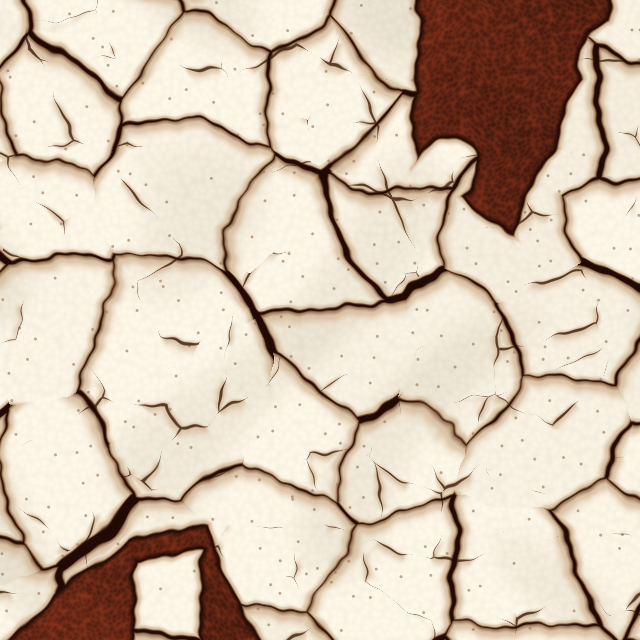
A three.js fragment shader for this texture:

```glsl
// Cracked cream paint flaking off rusty metal.
// Warped Voronoi borders give the plates, a finer masked set the hairline cracks,
// and two half-plane shapes bare the rust. Cellular noise adds specks and grain.
varying vec2 vUv;

vec2 hash2(vec2 c) {
  return fract(sin(vec2(dot(c, vec2(127.1, 311.7)), dot(c, vec2(269.5, 183.3)))) * 43758.5);
}

// Layered sines that make straight borders ragged
vec2 warp(vec2 p, float seed) {
  float freq = 9.0, amp = 0.019;
  for (int i = 0; i < 6; i++) {
    p += amp * sin(p.yx * freq + seed + vec2(0.0, 1.7));
    freq *= 1.9;
    amp *= 0.54;
    seed += 2.3;
  }
  return p;
}

// Cellular noise: distance to the nearest site, and its random value
vec2 cellular(vec2 p) {
  vec2 cell = floor(p), f = p - cell, result = vec2(8.0, 0.0);
  for (int j = -1; j <= 1; j++)
  for (int i = -1; i <= 1; i++) {
    vec2 o = vec2(i, j), h = hash2(cell + o);
    float d = length(o + h - f);
    if (d < result.x) result = vec2(d, fract(h.x * 17.0 + h.y * 5.0));
  }
  return result;
}

// Voronoi cracks: x = distance to the crack lip, y = shade beside it, z = plate tone
vec3 cracks(vec2 p, float scale, float hair, float gape, float closed) {
  vec2 g = p * scale, cell = floor(g), f = g - cell, site, home;
  float best = 8.0;
  for (int j = -1; j <= 1; j++)
  for (int i = -1; i <= 1; i++) {
    vec2 o = vec2(i, j), r = o + 0.05 + 0.9 * hash2(cell + o) - f;
    if (dot(r, r) < best) { best = dot(r, r); site = r; home = o; }
  }
  float gap = 1.0, shade = 0.0;
  for (int j = -2; j <= 2; j++)
  for (int i = -2; i <= 2; i++) {
    vec2 o = home + vec2(i, j), r = o + 0.05 + 0.9 * hash2(cell + o) - f;
    vec2 span = r - site;
    if (dot(span, span) > 0.0001) {
      vec2 n = normalize(span);
      // Both plates share this value, so each border has one width
      float pair = hash2(2.0 * cell + home + o + 0.5).x;
      float halfWidth = hair + gape * pow(pair, 4.0) - 0.06 * step(pair, closed);
      float d = dot(0.5 * (r + site), n) / scale - halfWidth;
      gap = min(gap, d);
      // Shadow reaches further below a crack than above it
      shade = max(shade, exp(-max(d, 0.0) / mix(0.004, 0.013, 0.5 + 0.5 * n.y)));
    }
  }
  return vec3(gap, shade, hash2(cell + home + 7.0).y);
}

// Signed distance to the bare metal, negative inside
float bareMetal(vec2 p) {
  float upper = max(0.655 - p.x, dot(p, vec2(0.943, -0.331)) - 0.574);
  upper = max(upper, 0.988 - dot(p, vec2(0.577, 0.817)));
  upper = max(upper, 0.058 - length(p - vec2(0.70, 0.72)));
  upper = max(upper, 0.075 - length(p - vec2(0.98, 0.89)));
  float lower = max(dot(p, vec2(-0.636, 0.772)) + 0.013, p.y - 0.15);
  lower = max(lower, dot(p, vec2(0.848, 0.53)) - 0.356);
  vec2 flake = abs(p - vec2(0.275, 0.035)) - vec2(0.05, 0.075);
  lower = max(lower, -max(flake.x, flake.y));
  return min(upper, lower);
}

void main() {
  vec2 p = vUv;
  vec2 q = warp(p, 1.0);
  float clouds = sin(p.x * 11.0 + 2.0 * sin(p.y * 7.0)) * sin(p.y * 9.0 + 2.0 * sin(p.x * 6.0));
  float patches = sin(p.x * 31.0 + 2.0 * sin(p.y * 17.0)) * sin(p.y * 27.0 + 2.0 * sin(p.x * 19.0));

  vec3 plate = cracks(q, 5.4, 0.0014 + 0.0008 * patches, 0.0075, 0.13);
  vec3 fine = cracks(warp(p, 5.0) + 3.0, 9.5, 0.0032 * patches - 0.0012, 0.0, 0.3);
  float hole = bareMetal(q);
  float gap = min(plate.x, hole);

  // Paint: cream plates, cloudy stains, brown fringes along the lips
  vec2 speck = cellular(p * 27.0);
  float mottle = cellular(p * 85.0).x - 0.5;
  vec3 paint = mix(vec3(0.985, 0.96, 0.9), vec3(0.88, 0.845, 0.77),
                   0.45 * smoothstep(0.1, 0.9, clouds) + 0.3 * smoothstep(0.6, 1.0, plate.z));
  paint -= 0.035 * mottle;
  float shade = max(plate.y, exp(-max(hole, 0.0) / 0.006));
  shade = max(shade, 0.55 * fine.y * smoothstep(0.1, 0.6, patches));
  paint = mix(paint, vec3(0.84, 0.74, 0.62), 0.85 * smoothstep(0.08, 0.5, shade));
  paint = mix(paint, vec3(0.55, 0.39, 0.27), 0.85 * smoothstep(0.5, 1.0, shade));
  float dotMask = smoothstep(0.09, 0.03, speck.x) * step(0.62, speck.y);
  paint = mix(paint, vec3(0.58, 0.47, 0.36), 0.65 * dotMask);
  paint = mix(paint, vec3(0.26, 0.14, 0.07), 0.85 * smoothstep(0.0016, -0.0008, fine.x));

  // Rust: grainy red brown, shadowed under the paint rim
  float grain = cellular(q * 130.0).x + 0.6 * cellular(p * 48.0).x - 0.8;
  vec3 rust = vec3(0.4, 0.15, 0.08) * (1.0 + 0.45 * grain + 0.12 * clouds);
  vec3 crack = mix(vec3(0.26, 0.14, 0.07), vec3(0.13, 0.04, 0.01), smoothstep(0.0, 0.0022, -gap));
  vec3 under = mix(crack, rust, smoothstep(0.001, 0.011, -hole));

  vec3 color = mix(under, paint, smoothstep(-0.0014, 0.0014, gap));
  gl_FragColor = vec4(color, 1.0);
}
```
